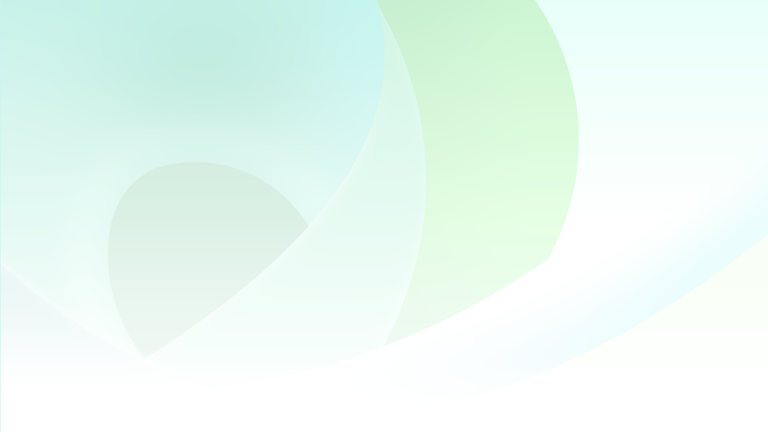
Write a WebGL 2 fragment shader that draws this background.

```glsl
#version 300 es
precision highp float;
// Soft mint and green overlapping curved sheets fading to white at the bottom.
uniform vec2 u_resolution;
out vec4 fragColor;

// Antialiased coverage of the region where the distance is negative.
float inside(float d) {
  float w = 0.75 / u_resolution.y;
  return 1.0 - smoothstep(-w, w, d);
}

float circle(vec2 p, vec2 center, float radius) {
  return length(p - center) - radius;
}

// Maximum with a rounded corner of size k.
float smoothMax(float a, float b, float k) {
  float h = max(k - abs(a - b), 0.0) / k;
  return max(a, b) + 0.25 * h * h * k;
}

// Three-stop gradient along t, with the middle stop at m.
vec3 ramp(vec3 a, vec3 b, vec3 c, float m, float t) {
  return t < m ? mix(a, b, clamp(t / m, 0.0, 1.0))
               : mix(b, c, clamp((t - m) / (1.0 - m), 0.0, 1.0));
}

void main() {
  // Units of canvas height, y measured downward from the top.
  vec2 p = gl_FragCoord.xy / u_resolution.y;
  p.y = 1.0 - p.y;
  vec3 white = vec3(0.996, 1.0, 0.998);

  // Backdrop: pale aqua at the top right.
  vec3 color = ramp(vec3(0.91, 1.0, 0.976), vec3(0.96, 1.0, 0.988), white, 0.6, p.y / 0.5);

  // Lower right: bluish band above a cream sheet.
  float u = p.x - 0.694;
  float band = (p.y - 0.979 + 0.3715 * u * u) / sqrt(1.0 + 0.55 * u * u);
  float toRight = smoothstep(0.85, 1.75, p.x);
  vec3 blue = mix(vec3(0.98, 0.99, 1.0), vec3(0.92, 0.992, 0.99), toRight);
  color = mix(color, blue, smoothstep(-0.19, -0.01, band) * smoothstep(0.75, 1.1, p.x));
  vec3 cream = mix(vec3(0.975, 1.0, 0.965), white, smoothstep(0.58, 0.93, p.y));
  color = mix(color, cream, inside(band) < 0.5 && u < 0.0 ? 0.0 : 1.0 - inside(band));

  // Large bowl that bounds the sheets from below.
  float bowl = circle(p, vec2(0.294, -0.778), 1.6875);
  float x = min(p.x, 0.726);
  float leftRim = (p.y - 0.606 - 0.9 * x + 0.62 * x * x) / 1.2;
  float base = max(bowl, leftRim);

  // Grey-mint mist under the left rim.
  vec3 mist = mix(vec3(0.92, 0.968, 0.965), white, smoothstep(0.62, 0.94, p.y));
  color = mix(color, mist, (1.0 - inside(leftRim)) * (1.0 - smoothstep(0.3, 0.65, p.x)));

  // Green sheet.
  float green = max(circle(p, vec2(0.773, 0.324), 0.567), bowl);
  vec3 greenColor = ramp(vec3(0.79, 0.945, 0.825), vec3(0.895, 0.995, 0.895),
                         vec3(0.955, 0.992, 0.965), 0.6, p.y / 0.84);
  greenColor += vec3(0.02, 0.025, 0.01) * smoothstep(0.9, 1.25, p.x) * (1.0 - p.y) - 0.008;
  color = mix(color, greenColor, inside(green));

  // Translucent pale mint sheet.
  float pale = circle(p, vec2(0.197, 0.417), 0.789);
  vec3 paleColor = ramp(vec3(0.82, 0.955, 0.89), vec3(0.89, 0.98, 0.945),
                        vec3(0.985, 1.0, 0.993), 0.5, p.y / 0.9);
  paleColor += 0.012 * exp(-abs(pale) / 0.012);
  color = mix(color, paleColor, inside(max(pale, base)));

  // Teal sheet with a darker core and a brighter right flank.
  float s = p.y - 0.127;
  float sweep = (p.x - 0.891 + 1.123 * s * s) / sqrt(1.0 + 5.04 * s * s);
  vec3 teal = ramp(vec3(0.785, 0.95, 0.915), vec3(0.875, 0.972, 0.945),
                   vec3(0.975, 0.997, 0.99), 0.48, p.y / 0.86);
  vec2 core = (p - vec2(0.47, 0.17)) / vec2(0.27, 0.2);
  teal -= vec3(0.05, 0.03, 0.04) * exp(-dot(core, core));
  teal += vec3(-0.005, 0.01, 0.025) * smoothstep(0.6, 0.88, p.x) * (1.0 - p.y);

  // Beige leaf with a soft halo, cut by the sweep.
  float leaf = smoothMax(circle(p, vec2(0.451, 0.683), 0.308),
                         circle(p, vec2(0.63, 0.59), 0.38), 0.06);
  teal += vec3(0.015, 0.008, 0.008) * exp(-pow((leaf - 0.06) / 0.05, 2.0));
  vec3 beige = mix(vec3(0.835, 0.93, 0.882), vec3(0.935, 0.973, 0.953),
                   smoothstep(0.34, 0.84, p.y));
  teal = mix(teal, beige, inside(leaf));
  color = mix(color, teal, inside(max(sweep, base)));

  // Light along the sweep and the left rim.
  float sweepLight = exp(-max(sweep, 0.0) / 0.014) * (1.0 - inside(sweep));
  color = mix(color, white, 0.4 * sweepLight * smoothstep(0.1, 0.45, p.y) * inside(base));
  float rimLight = exp(-abs(leftRim) / 0.01) * (1.0 - smoothstep(0.35, 0.6, p.x));
  color = mix(color, white, 0.35 * rimLight);

  // Fade to white at the bottom, thin aqua line on the left border.
  color = mix(color, white, smoothstep(0.8, 0.95, p.y));
  color = mix(color, vec3(0.78, 0.96, 0.94), 0.6 * (1.0 - smoothstep(0.001, 0.003, p.x)));
  fragColor = vec4(clamp(color, 0.0, 1.0), 1.0);
}
```
